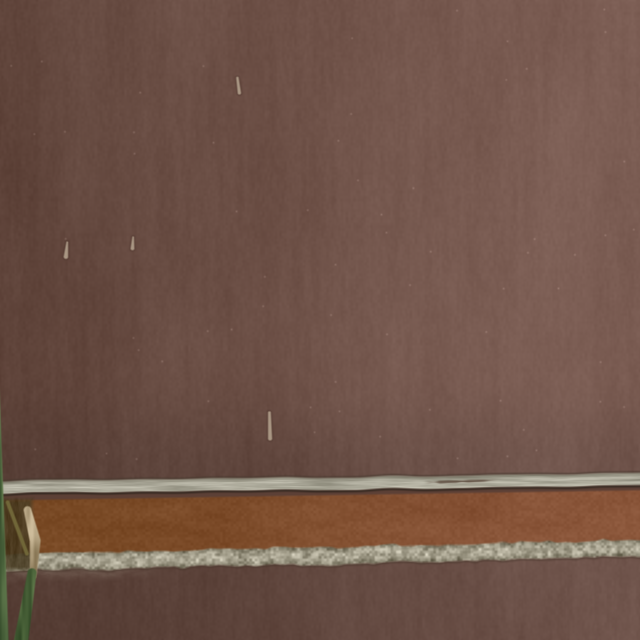
A WebGL 2 fragment shader for this texture:

```glsl
#version 300 es
precision highp float;
// Weathered brown panels with two pale sills, an ochre band and reeds at the left edge.
uniform vec2 u_resolution;
out vec4 fragColor;

float hash(vec2 p) {
  return fract(sin(dot(p, vec2(127.1, 311.7))) * 43758.5453);
}

float noise(vec2 p) {
  vec2 i = floor(p), f = fract(p);
  f = f * f * (3.0 - 2.0 * f);
  return mix(mix(hash(i), hash(i + vec2(1, 0)), f.x),
             mix(hash(i + vec2(0, 1)), hash(i + vec2(1, 1)), f.x), f.y);
}

float fbm(vec2 p) {
  float sum = 0.0, amp = 0.5;
  for (int i = 0; i < 4; i++) {
    sum += amp * noise(p);
    p = p * 2.03 + 17.3;
    amp *= 0.5;
  }
  return sum;
}

// Coverage of a shape from its signed distance
float cover(float d, float blur) {
  float w = blur + 0.6 / u_resolution.y;
  return 1.0 - smoothstep(-w, w, d);
}

float segment(vec2 p, vec2 a, vec2 b) {
  vec2 ab = b - a;
  return length(p - a - ab * clamp(dot(p - a, ab) / dot(ab, ab), 0.0, 1.0));
}

// Line segment whose radius runs from ra to rb
float taper(vec2 p, vec2 a, vec2 b, float ra, float rb) {
  float t = clamp(dot(p - a, b - a) / dot(b - a, b - a), 0.0, 1.0);
  return length(p - mix(a, b, t)) - mix(ra, rb, t);
}

// Brown panel: lighter to the right, with mottling and vertical brush streaks
vec3 panel(vec2 uv) {
  float light = smoothstep(-0.1, 1.0, uv.x + 0.12 * (uv.y - 0.6));
  vec3 col = mix(vec3(0.375, 0.268, 0.23), vec3(0.487, 0.368, 0.33), light);
  col *= 1.0 - 0.1 * (1.0 - smoothstep(0.24, 0.42, uv.y));
  col += 0.06 * (fbm(uv * vec2(7, 4)) - 0.47);
  col += 0.035 * (fbm(uv * vec2(75, 7)) - 0.47);
  col += 0.018 * (noise(uv * vec2(260, 90)) - 0.5);
  return col + 0.014 * (noise(uv * 240.0) - 0.5);
}

void main() {
  vec2 uv = gl_FragCoord.xy / u_resolution;
  float wobble = 0.003 * (noise(vec2(uv.x * 18.0, 3.0)) - 0.5);
  float grain = noise(uv * 240.0);
  float streak = fbm(uv * vec2(14, 260));
  vec3 col = panel(uv);

  // Sparse pale specks on the panel
  vec2 cell = floor(uv * 26.0);
  vec2 speck = cell + 0.2 + 0.6 * vec2(hash(cell), hash(cell + 9.0));
  float speckOn = step(0.86, hash(cell + 31.0)) * step(0.27, uv.y);
  col += 0.12 * speckOn * cover(length(uv * 26.0 - speck) / 26.0 - 0.001, 0.0015);

  // Upright scratches
  float scratch = taper(uv, vec2(0.371, 0.878), vec2(0.374, 0.855), 0.0019, 0.0026);
  scratch = min(scratch, taper(uv, vec2(0.105, 0.621), vec2(0.103, 0.599), 0.0014, 0.0034));
  scratch = min(scratch, taper(uv, vec2(0.208, 0.629), vec2(0.207, 0.612), 0.0013, 0.0029));
  scratch = min(scratch, taper(uv, vec2(0.421, 0.355), vec2(0.422, 0.315), 0.0022, 0.0032));
  col = mix(col, vec3(0.27, 0.18, 0.15), 0.4 * cover(scratch - 0.002, 0.002));
  col = mix(col, vec3(0.70, 0.63, 0.55), 0.9 * cover(scratch, 0.001));

  // Ochre band below a narrow brown ledge
  float bandTop = mix(0.218, 0.234, uv.x), sillLow = mix(0.121, 0.143, uv.x);
  float under = uv.y - mix(0.228, 0.24, uv.x);
  col = mix(col, vec3(0.36, 0.25, 0.21), cover(under, 0.001) * step(sillLow, uv.y));
  vec3 ochre = mix(vec3(0.47, 0.285, 0.14), vec3(0.53, 0.325, 0.215), smoothstep(0.0, 0.9, uv.x));
  ochre += 0.08 * (fbm(uv * vec2(12, 40)) - 0.47) + 0.04 * (grain - 0.5);
  col = mix(col, ochre, cover(uv.y - bandTop, 0.0015) * step(sillLow, uv.y));

  // Upper sill: streaked paint with shadow lines above and below
  float up = uv.y - mix(0.239, 0.2505, uv.x) - wobble;
  vec3 paint = vec3(0.66, 0.65, 0.59) + 0.34 * (streak - 0.47);
  paint = mix(paint, vec3(0.42, 0.40, 0.34), 0.5 * smoothstep(0.002, 0.01, up));
  col = mix(col, vec3(0.26, 0.21, 0.17), 0.7 * cover(abs(up - 0.011) - 0.001, 0.002));
  col = mix(col, paint, cover(abs(up) - 0.0098, 0.0012));
  col = mix(col, vec3(0.18, 0.14, 0.11), 0.85 * cover(abs(up + 0.0115) - 0.0014, 0.0014));
  float chip = cover(abs(up - 0.001) - 0.003 * noise(uv * vec2(90, 30)), 0.001);
  chip *= smoothstep(0.06, 0.03, abs(uv.x - 0.72));
  col = mix(col, vec3(0.30, 0.22, 0.17), 0.7 * chip);

  // Lower sill: speckled mortar, with a dusty smear under its left end
  float low = uv.y - sillLow - wobble + 0.004 * (noise(uv * 70.0) - 0.5);
  float smear = smoothstep(0.28, 0.18, uv.x) * smoothstep(-0.034, -0.014, low) * step(low, 0.0);
  col = mix(col, vec3(0.50, 0.43, 0.38), 0.8 * smear * fbm(uv * vec2(50, 110)));
  col = mix(col, vec3(0.27, 0.20, 0.16), 0.6 * cover(abs(low + 0.015) - 0.001, 0.002));
  vec3 mortar = vec3(0.66, 0.64, 0.565) + 0.22 * (grain - 0.5) + 0.2 * (noise(uv * 120.0) - 0.5);
  mortar -= 0.12 * smoothstep(0.004, 0.013, abs(low));
  col = mix(col, mortar, cover(abs(low) - 0.0133, 0.0016));

  // Reeds: shaded tangle, dry husk, green stalk and edge blade
  float tangle = max(uv.x - 0.05, abs(uv.y - 0.165) - 0.055);
  col = mix(col, vec3(0.28, 0.23, 0.13) + 0.2 * (fbm(uv * vec2(160, 35)) - 0.47), 0.85 * cover(tangle, 0.005));
  col = mix(col, vec3(0.44, 0.40, 0.22), cover(segment(uv, vec2(0.012, 0.215), vec2(0.042, 0.135)) - 0.003, 0.001));
  float husk = min(taper(uv, vec2(0.043, 0.203), vec2(0.055, 0.155), 0.006, 0.0085),
                   taper(uv, vec2(0.055, 0.155), vec2(0.052, 0.1), 0.0085, 0.005));
  col = mix(col, vec3(0.67, 0.60, 0.47) + 0.3 * (noise(uv * vec2(180, 30)) - 0.5), cover(husk, 0.001));
  float stalk = taper(uv, vec2(0.05, 0.105), vec2(0.03, -0.02), 0.007, 0.012);
  vec3 green = mix(vec3(0.17, 0.26, 0.13), vec3(0.40, 0.50, 0.31), noise(uv * vec2(190, 14)));
  col = mix(col, green, cover(stalk, 0.001));
  float blade = taper(uv, vec2(-0.003, 0.4), vec2(0.003, 0.0), 0.002, 0.0105);
  col = mix(col, green + 0.04, cover(blade, 0.001));

  fragColor = vec4(clamp(col, 0.0, 1.0), 1.0);
}
```
